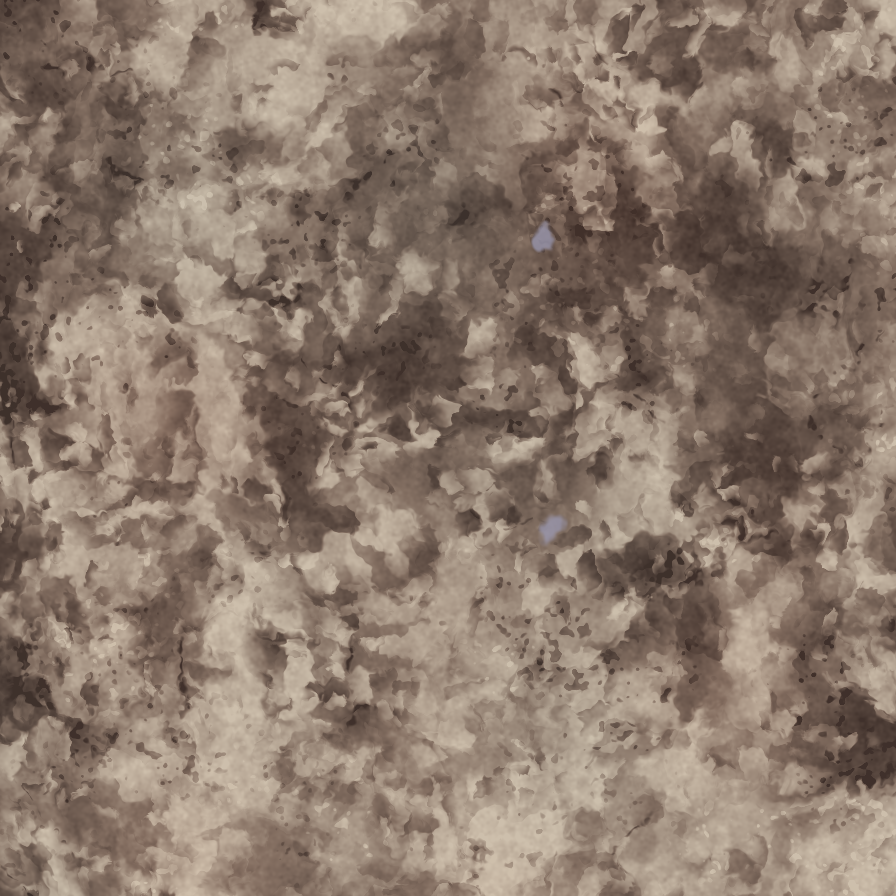
Give the GLSL for this texture, as a WebGL 2 fragment shader.

```glsl
#version 300 es
precision highp float;
uniform vec2 u_resolution;
out vec4 fragColor;

vec3 hash3(vec2 cell) {
    vec3 h = fract(cell.xyx * vec3(0.1031, 0.1030, 0.0973));
    h += dot(h, h.yxz + 33.33);
    return fract((h.xxy + h.yzz) * h.zyx);
}

// Cellular noise: signed round bumps, one per cell, roughly -1 to 1
float bumps(vec2 p) {
    vec2 cell = floor(p);
    float sum = 0.0;
    for (int y = -1; y <= 1; y++)
    for (int x = -1; x <= 1; x++) {
        vec2 c = cell + vec2(x, y);
        vec3 h = hash3(c);
        vec2 d = p - c - h.xy;
        float w = max(0.0, 1.0 - dot(d, d));
        sum += w * w * w * (2.0 * h.z - 1.0);
    }
    return sum;
}

vec2 bumps2(vec2 p) {
    return vec2(bumps(p), bumps(p + 57.3));
}

// Paints one layer of ragged, blocky dabs over the tone
float paintDabs(float tone, float base, vec2 p, float scale, float presence, float strength) {
    vec2 q = p * scale + scale * 3.7;
    vec2 cell = floor(q);
    float ragged = 0.20 * bumps(q * 3.3) + 0.13 * bumps(q * 8.0);
    for (int y = -1; y <= 1; y++)
    for (int x = -1; x <= 1; x++) {
        vec2 c = cell + vec2(x, y);
        vec3 place = hash3(c + 11.0);
        vec3 look = hash3(c + 143.0);
        vec3 form = hash3(c + 271.0);
        if (form.z > presence) continue;

        // Mostly upright or level, with a small tilt
        float angle = (place.z - 0.5) * 0.8 + (look.x > 0.6 ? 1.57 : 0.0);
        vec2 d = q - c - mix(vec2(0.15), vec2(0.85), place.xy);
        d = mat2(cos(angle), -sin(angle), sin(angle), cos(angle)) * d;
        d /= vec2(mix(0.3, 0.6, form.x), mix(0.6, 0.88, form.y));

        // One side stays crisp while the other washes out
        float dist = pow(pow(abs(d.x), 2.6) + pow(abs(d.y), 2.6), 0.385) + ragged;
        float soft = mix(0.05, 0.4, look.y * look.y) + scale * 0.004;
        float cover = 1.0 - smoothstep(1.0 - soft, 1.0, dist);
        float heading = 6.283 * look.z;
        float wash = smoothstep(-1.0, 0.5, dot(d, vec2(cos(heading), sin(heading))));
        float shift = strength * (2.0 * fract(look.y * 7.0 + form.x * 5.0) - 1.0);
        tone = mix(tone, mix(base, tone, 0.5) + shift, cover * mix(0.15, 0.95, wash));
    }
    return tone;
}

void main() {
    vec2 uv = gl_FragCoord.xy / u_resolution;

    // Warped coordinates give torn outlines
    vec2 p = uv + 0.018 * bumps2(uv * 7.0);
    p += 0.007 * bumps2(p * 21.0);
    p += 0.005 * bumps2(uv * 55.0 + 3.0);
    p += 0.0032 * bumps2(uv * 135.0);

    // Broad light and dark masses
    float base = 0.60 + 0.13 * cos(9.0 * (p.x - 0.35)) * smoothstep(0.3, 0.6, p.y);
    base += 0.09 * (1.0 - smoothstep(0.1, 0.35, p.y));
    base += 0.25 * bumps(p * vec2(4.0, 4.6) + 8.0) + 0.22 * bumps(p * vec2(9.0, 8.0) + 40.0);

    // Dabs from coarse to fine, the fine ones gathered in busy places
    float busy = 0.45 + 1.1 * smoothstep(-0.4, 0.5, bumps(uv * 6.5 + 19.0));
    float tone = base;
    float scale = 5.0;
    for (int i = 0; i < 6; i++) {
        float k = float(i) / 5.0;
        float strength = mix(0.50, 0.36, k) * mix(1.0, busy, k);
        tone = paintDabs(tone, base, p, scale, mix(0.9, 0.32, k), strength);
        scale *= 1.62;
    }
    tone = 0.56 + 0.45 * tanh((tone - 0.56) / 0.41);

    // Broken dark cracks, dark crumbs and pale crumbs
    float grit = bumps(p * 75.0 + 5.0) + 0.8 * bumps(uv * 160.0 + 9.0);
    float crack = 1.0 - smoothstep(0.0, 0.08, abs(bumps(p * 13.0 + 90.0)));
    crack *= smoothstep(0.0, 0.45, bumps(uv * 8.0 + 23.0));
    crack *= smoothstep(-0.1, 0.3, grit);
    float crumbs = smoothstep(0.6, 0.9, grit) * smoothstep(-0.2, 0.5, bumps(uv * 10.0 + 71.0));
    float flakes = smoothstep(0.6, 0.9, -grit) * smoothstep(0.0, 0.5, bumps(uv * 9.0 + 33.0));
    tone += 0.18 * flakes - 0.40 * crack - 0.34 * crumbs;

    // Mottled surface
    tone += 0.05 * bumps(uv * 50.0) + 0.06 * bumps(uv * 120.0 + 7.0) + 0.05 * bumps(uv * 230.0);
    tone = clamp(tone, 0.03, 1.03);

    // Umber through taupe to pale stone
    float low = min(tone / 0.52, 1.0);
    vec3 color = mix(vec3(0.23, 0.175, 0.155), vec3(0.515, 0.435, 0.383), low);
    color = mix(color, vec3(0.775, 0.718, 0.645), max((tone - 0.52) / 0.46, 0.0));
    color += vec3(0.010, -0.002, -0.004) * bumps(uv * 5.0 + 130.0);

    // Two small lavender flecks
    for (int i = 0; i < 2; i++) {
        vec2 d = p - vec2(0.607, 0.41 + 0.32 * float(i));
        float fleck = 1.0 - smoothstep(0.006, 0.014, length(d * vec2(1.0, 0.7)));
        color = mix(color, vec3(0.60, 0.59, 0.68), 0.8 * fleck);
    }
    fragColor = vec4(color, 1.0);
}
```
